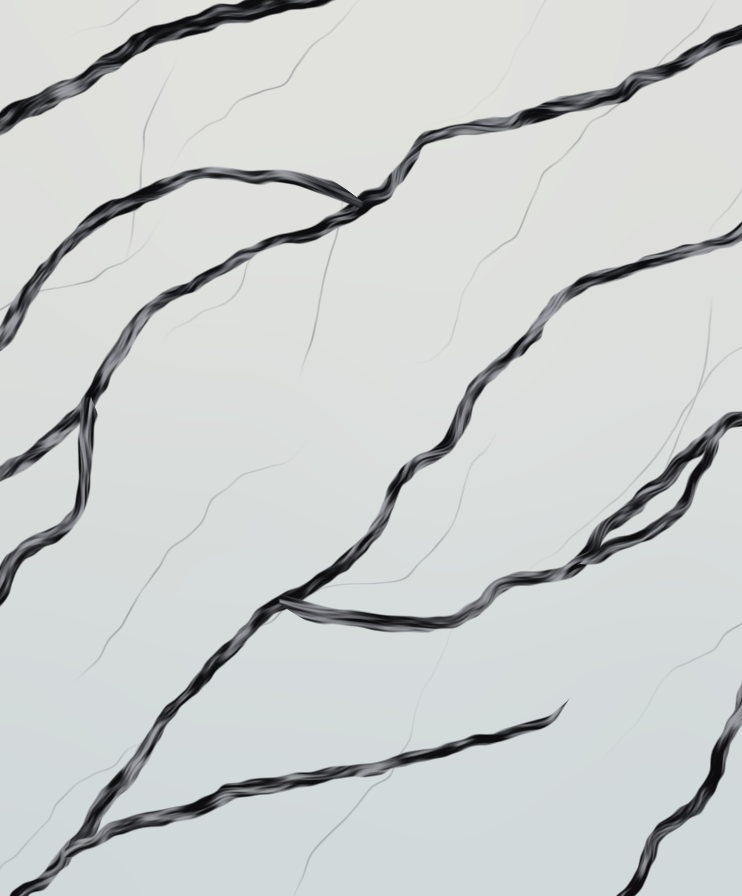
Give the GLSL for this texture, as a Shadertoy shader.

```glsl
// White marble slab with bold dark branching diagonal veins and faint hairline cracks.
#define AXIS vec2(0.72, 0.694)            // main vein direction
#define VEIN_WIDTH 0.0078                 // mean half width
#define VEIN_GAP 0.27                     // spacing of the trunks
#define HAIR_GAP 0.16                     // spacing of the hairlines
#define HAIR_ALPHA 0.30
#define STREAK vec2(42.0, 230.0)          // streak frequency along and across
#define STONE_TOP vec3(0.878, 0.882, 0.868)
#define STONE_LOW vec3(0.825, 0.853, 0.858)
#define INK_DARK vec3(0.05, 0.05, 0.06)
#define INK_PALE vec3(0.61, 0.62, 0.64)

float hash(vec2 p) {
    return fract(sin(dot(p, vec2(127.1, 311.7))) * 43758.5453);
}

float noise(vec2 p) {
    vec2 c = floor(p), f = fract(p);
    f = f * f * (3.0 - 2.0 * f);
    return mix(mix(hash(c), hash(c + vec2(1, 0)), f.x),
               mix(hash(c + vec2(0, 1)), hash(c + vec2(1, 1)), f.x), f.y);
}

// Irregular sideways drift along a line
float wobble(float s, float seed) {
    return (noise(vec2(s * 5.0, seed)) - 0.5) * 0.065
         + (noise(vec2(s * 14.0, seed + 3.0)) - 0.5) * 0.024
         + (noise(vec2(s * 42.0, seed + 5.0)) - 0.5) * 0.006;
}

float trunk(float s, float i) {
    float base = 0.57 - VEIN_GAP * i - 0.17 * step(2.5, i);
    float tilt = (0.2 * i - 0.35) * (s - 0.7);
    return base + tilt - 0.1 * smoothstep(0.9, 1.15, s) + wobble(s, 11.0 * i + 2.0);
}

// Distance travelled past the fork; trunk 1 forks backward, trunk 2 forward
float pastFork(float s, float i, float j) {
    float start = 0.83 - 0.38 * (i - 1.0) - 0.37 * j;
    return i < 1.5 ? start - s : s - start;
}

float branch(float s, float i, float j) {
    float d = max(pastFork(s, i, j), 0.0);
    float spread = i < 1.5 ? 0.13 - 0.29 * j : -0.24 - 0.31 * j;
    float reach = i < 1.5 ? 0.05 + 0.07 * j : 0.18 + 0.30 * j;
    float away = pow(1.0 - exp(-d / reach), 1.0 + 0.5 * j);
    return trunk(s, i) + spread * away
         + 0.7 * wobble(s, 50.0 + 9.0 * i + 23.0 * j) * smoothstep(0.0, 0.15, d);
}

// j: -1 trunk, 0 and 1 branches, 2 a loop beside the first branch
float path(float s, float i, float j) {
    if (j < -0.5) return trunk(s, i);
    if (j < 1.5) return branch(s, i, j);
    return branch(s, i, 0.0) - 0.036 * sin(3.1416 * clamp((s - 0.72) / 0.22, 0.0, 1.0));
}

// Share of a strand's length that is present, with tapered ends
float extent(float s, float i, float j) {
    if (j < -0.5) return 1.0;
    if (j > 1.5) return smoothstep(0.71, 0.74, s) * (1.0 - smoothstep(0.92, 0.95, s));
    float shown = smoothstep(-0.005, 0.01, pastFork(s, i, j));
    if (i > 1.5 && j > 0.5) shown *= 1.0 - smoothstep(0.56, 0.64, s);
    return shown;
}

// Grey and black strands that run inside a vein
vec3 inkColor(float s, float across, float seed) {
    vec2 q = vec2(s, across) * STREAK + seed * 1.7;
    q.y += 3.0 * noise(vec2(s * 28.0, seed));
    float tone = 0.52 * noise(q) + 0.26 * noise(q * 2.1 + 7.0)
               + 0.22 * noise(vec2(s * 18.0, seed + 1.0));
    return mix(INK_DARK, INK_PALE, smoothstep(0.28, 0.82, tone));
}

float hairline(float d, float s, float seed, float px) {
    float strength = smoothstep(0.2, 0.75, noise(vec2(s * 6.0, seed)))
                   * (0.5 + 0.9 * noise(vec2(s * 40.0, seed + 1.0)));
    return HAIR_ALPHA * strength * (1.0 - smoothstep(0.0, max(0.0021, px), abs(d)));
}

void mainImage(out vec4 fragColor, in vec2 fragCoord) {
    float px = 1.0 / iResolution.y;
    vec2 p = fragCoord * px;
    float s = dot(p, AXIS);
    float n = dot(p, vec2(-AXIS.y, AXIS.x));

    // Softly shaded stone
    vec3 col = mix(STONE_LOW, STONE_TOP, smoothstep(0.0, 0.9, p.y));
    col += 0.012 * (noise(p * 4.0) - 0.5);

    // Long diagonal hairlines
    float hair = 0.0;
    for (float k = 0.0; k < 7.0; k++) {
        float seed = 90.0 + 13.0 * k;
        float d = n - 0.62 + HAIR_GAP * k - 1.3 * wobble(s, seed);
        hair = max(hair, hairline(d, s, seed + 7.0, px));
    }
    // Short steep hairlines
    for (float k = 0.0; k < 3.0; k++) {
        float x = 0.165 + 0.1 * k + 0.1 * k * k;
        float y = p.y - 0.82 + 0.13 * k;
        float d = p.x - x - 0.2 * y - 0.6 * wobble(p.y, 200.0 + 9.0 * k);
        float fade = 1.0 - smoothstep(0.06, 0.12, abs(y));
        hair = max(hair, fade * hairline(d, p.y, 230.0 + 9.0 * k, px));
    }
    col = mix(col, vec3(0.35, 0.36, 0.38), hair);

    // Trunks with their branches
    float soft = max(0.0014, 0.75 * px);
    for (float i = 0.0; i < 4.0; i++) {
        for (float j = -1.0; j < 3.0; j++) {
            bool forks = i > 0.5 && i < 2.5;
            if ((j > -0.5 && !forks) || (j > 1.5 && i < 1.5)) continue;
            float seed = 17.0 * i + 5.0 * j + 40.0;
            float c = path(s, i, j);
            float slope = (path(s + 0.004, i, j) - path(s - 0.004, i, j)) / 0.008;
            float d = (n - c) / sqrt(1.0 + slope * slope);
            float w = VEIN_WIDTH * (0.72 + 0.56 * noise(vec2(s * 11.0, seed)));
            w *= i < 0.5 ? 1.25 : (j > 1.5 ? 0.75 : 1.0);
            w += 0.0034 * (noise(vec2(s * 75.0, seed + sign(d) * 2.0)) - 0.5);
            w = mix(-0.004, w, extent(s, i, j));
            float cover = 1.0 - smoothstep(w - soft, w + soft, abs(d));
            col = mix(col, inkColor(s, d, seed), cover);
        }
    }
    fragColor = vec4(col, 1.0);
}
```
